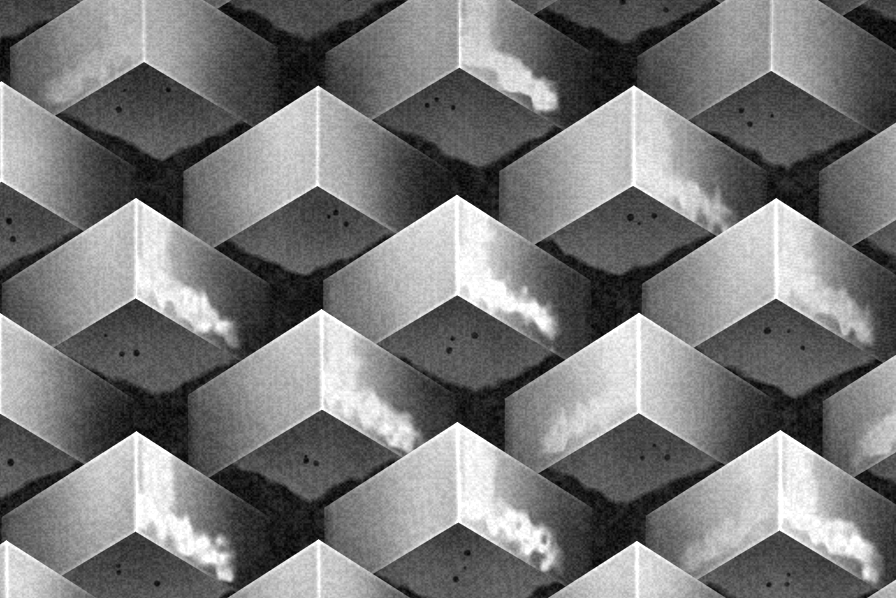
A Shadertoy shader for this pattern:

```glsl
// Staggered wall of glazed grey blocks seen from below, with gloss, dark gaps and grain.

float hash(vec2 p) {
    return fract(sin(dot(p, vec2(127.1, 311.7))) * 43758.5453);
}

float noise(vec2 p) {
    vec2 i = floor(p), f = fract(p);
    f = f * f * (3.0 - 2.0 * f);
    return mix(mix(hash(i), hash(i + vec2(1, 0)), f.x),
               mix(hash(i + vec2(0, 1)), hash(i + vec2(1, 1)), f.x), f.y);
}

// Antialiased coverage, positive distance is inside
float cover(float d, float px) {
    return clamp(0.5 + d / px, 0.0, 1.0);
}

// Thin soft ridge around d = 0
float ridge(float d, float width) {
    return exp(-d * d / (width * width));
}

// Underside of a block; q is measured from the bottom front corner
float underside(float tone, vec2 q, vec2 id, float odd, float px) {
    float rough = 0.014 * (noise(q * 45.0 + id * 7.0) - 0.5);
    float depth = -q.y;
    float farEdge = 0.152 + 0.012 * odd - 0.48 * abs(q.x - mix(-0.02, 0.03, odd));
    float inside = min(depth - 0.6 * abs(q.x) + 0.01, farEdge + rough - depth);
    float shade = mix(0.24, 0.36, smoothstep(0.0, 0.14, depth));
    shade += 0.08 * (noise(q * 14.0 + id * 3.0) - 0.5);

    // Small pits in the glaze
    for (int k = 0; k < 3; k++) {
        vec2 seed = id + float(k) * 5.3;
        vec2 pit = vec2(hash(seed) - 0.5, -0.4 - 0.5 * hash(seed + 2.7)) * 0.11;
        float radius = 0.002 + 0.004 * hash(seed + 8.1);
        shade *= 1.0 - 0.7 * smoothstep(radius + px, radius - px, length(q - pit));
    }
    return mix(tone, shade, cover(inside, 0.008 + px));
}

// Two upright faces; q is measured from the top front corner
float faces(float tone, vec2 q, vec2 id, float odd, float px) {
    float x = abs(q.x), right = step(0.0, q.x);
    float top = -q.y - 0.64 * x;
    float bottom = 0.168 + q.y + 0.6 * x;
    float inside = min(min(top, bottom), 0.224 - x);
    float t = x / 0.224, v = top / (0.168 - 0.04 * x);

    // Light falls off towards the outer edges
    float vary = hash(id + right * 4.7);
    float shade = mix(mix(0.76, 0.32, smoothstep(0.15, 1.05, t)),
                      mix(0.80, 0.18, smoothstep(0.0, 0.95, t)), right);
    shade += 0.12 * (vary - 0.5) - 0.14 * (v - 0.4) * (1.0 - right * 0.6);
    shade += 0.07 * (noise(q * 16.0 + id * 5.0) - 0.5);

    // Ragged L-shaped reflection: a strip by the front edge, a band near the foot
    float wobble = noise(q * vec2(70, 45) + id * 9.0) - 0.5;
    float edgeX = x + 0.02 * wobble;
    float foot = v + 0.22 * wobble;
    float strip = smoothstep(0.006, 0.015, x) * smoothstep(0.068, 0.045, edgeX)
                * smoothstep(0.95, 0.8, foot);
    float band = smoothstep(0.5, 0.68, foot) * smoothstep(0.95, 0.82, foot)
               * smoothstep(0.18, 0.14, edgeX);
    float gloss = smoothstep(0.4, 0.95, hash(id * 2.3 + right) + mix(-0.15, 0.3, right * odd));
    float ripple = 0.75 + 0.5 * noise(q * vec2(130, 70) + id);
    shade = mix(shade, 0.96, clamp(gloss * ripple * max(0.75 * strip, band), 0.0, 1.0));

    // Worn bright arrises
    shade += 0.22 * ridge(x, 0.0035);
    shade += 0.16 * (1.0 - 0.6 * t) * (ridge(bottom - 0.002, 0.004) + ridge(top - 0.002, 0.004));
    shade *= 1.0 - 0.3 * smoothstep(0.205, 0.224, x);
    return mix(tone, shade, cover(inside, px));
}

void mainImage(out vec4 fragColor, in vec2 fragCoord) {
    vec2 p = fragCoord / iResolution.y;
    float px = 1.3 / iResolution.y;

    // Dark wall behind the blocks
    float tone = 0.07 + 0.13 * noise(p * 45.0) * noise(p * 110.0);

    // Rows from the top down, each overlapping the one above
    for (int row = 6; row >= 0; row--) {
        float odd = float(row % 2);
        vec2 start = vec2(0.005 + 0.23 * odd, 0.094 + 0.1925 * float(row));
        vec2 id = vec2(round((p.x - start.x) / 0.531), float(row));
        vec2 jitter = vec2(hash(id + 1.3), hash(id + 6.1)) - 0.5;
        vec2 q = p - start - vec2(id.x * 0.531, 0.0) - 0.016 * jitter;
        q.x += 0.02 * jitter.y * q.y;
        tone = underside(tone, q + vec2(0.0, 0.168), id, odd, px);
        tone = faces(tone, q, id, odd, px);
    }

    // Dimmer top, then film grain
    tone *= 1.04 - 0.2 * smoothstep(0.65, 1.0, p.y);
    tone += 0.13 * (noise(p * 340.0) - 0.5) + 0.05 * (noise(p * 170.0 + 31.0) - 0.5);
    fragColor = vec4(vec3(clamp(tone, 0.0, 1.0)), 1.0);
}
```
